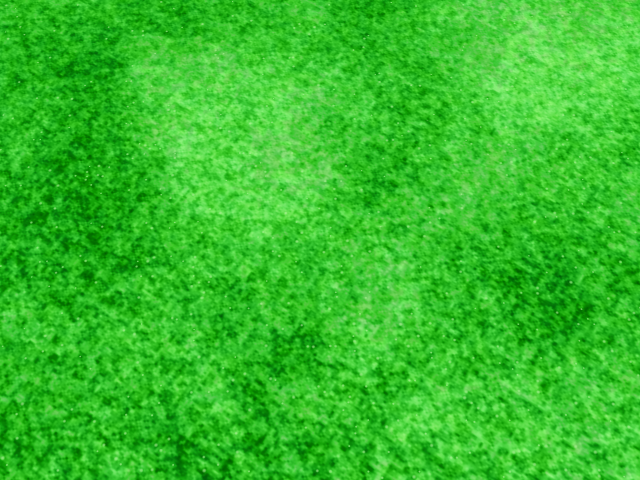
This texture is drawn by a Shadertoy shader. Its source:

```glsl
// A sunlit lawn seen at a slant: soft light and dark patches under fine blades.
// Broad blobs and fractal noise set the patches, sheared noise the grain;
// their sum is a tone that runs through a ramp of greens, topped by pale specks.

const vec3 DEEP_SHADE = vec3(0.00, 0.38, 0.00);
const vec3 SHADE      = vec3(0.02, 0.49, 0.01);
const vec3 DARK_GREEN = vec3(0.06, 0.62, 0.04);
const vec3 MID_GREEN  = vec3(0.15, 0.71, 0.11);
const vec3 LAWN_GREEN = vec3(0.23, 0.79, 0.18);
const vec3 SUNLIT     = vec3(0.36, 0.87, 0.30);
const vec3 GLARE      = vec3(0.54, 0.94, 0.46);
const vec3 SPECK      = vec3(0.66, 0.94, 0.58);

// Broad patches: centre x, centre y, radius, brightness
const int PATCH_COUNT = 10;
const vec4 PATCHES[PATCH_COUNT] = vec4[](
    vec4(0.55, 0.68, 0.22,  0.9), vec4(1.22, 0.86, 0.22,  1.0),
    vec4(1.10, 0.10, 0.20,  0.9), vec4(0.75, 0.42, 0.20,  0.4),
    vec4(0.60, 0.22, 0.13, -1.2), vec4(0.10, 0.36, 0.20, -0.9),
    vec4(0.08, 0.00, 0.25, -1.1), vec4(0.30, 0.61, 0.10, -0.6),
    vec4(0.08, 0.80, 0.18, -0.5), vec4(0.88, 0.83, 0.10, -0.5));

float hash(vec2 p) {
    vec3 q = fract(p.xyx * 0.1031);
    q += dot(q, q.yzx + 33.33);
    return fract((q.x + q.y) * q.z);
}

// Value noise centred on zero
float noise(vec2 p) {
    vec2 cell = floor(p), f = fract(p);
    f = f * f * (3.0 - 2.0 * f);
    float low  = mix(hash(cell), hash(cell + vec2(1, 0)), f.x);
    float high = mix(hash(cell + vec2(0, 1)), hash(cell + vec2(1, 1)), f.x);
    return mix(low, high, f.y) - 0.5;
}

float fbm(vec2 p) {
    float sum = 0.0, weight = 1.0;
    for (int i = 0; i < 4; i++) {
        sum += weight * noise(p);
        p = mat2(1.6, 1.2, -1.2, 1.6) * p + 17.3;
        weight *= 0.5;
    }
    return sum;
}

// Broad light and shade with ragged outlines
float patchTone(vec2 p) {
    vec2 warped = p + 0.16 * vec2(fbm(p * 6.0 + 40.0), fbm(p * 6.0 + 80.0));
    float tone = -0.1 + 1.6 * fbm(p * 5.0 + 11.0);
    for (int i = 0; i < PATCH_COUNT; i++) {
        vec2 d = (warped - PATCHES[i].xy) / PATCHES[i].z;
        tone += PATCHES[i].w * exp(-dot(d, d));
    }
    return tone;
}

// Blades leaning to the right, at three sizes
float bladeTone(vec2 ground, float density) {
    vec2 q = mat2(0.82, -0.45, 0.57, 0.70) * ground.yx * density + 200.0;
    return noise(q) + 0.6 * noise(q * 1.9 + 31.0) + 0.7 * noise(q * 0.45 + 67.0);
}

// Sparse soft dots, one chance per cell
float specks(vec2 p, float chance) {
    vec2 cell = floor(p);
    vec2 centre = 0.3 + 0.4 * vec2(hash(cell + 5.0), hash(cell + 9.0));
    float size = mix(0.14, 0.28, hash(cell + 13.0));
    float shown = step(hash(cell + 21.0), chance);
    return shown * (1.0 - smoothstep(0.2 * size, 1.6 * size, length(fract(p) - centre)));
}

vec3 blend(vec3 below, vec3 above, float start, float end, float tone) {
    return mix(below, above, clamp((tone - start) / (end - start), 0.0, 1.0));
}

vec3 grassColour(float tone) {
    vec3 c = blend(DEEP_SHADE, SHADE, -3.0, -1.96, tone);
    c = blend(c, DARK_GREEN, -1.96, -1.20, tone);
    c = blend(c, MID_GREEN, -1.20, -0.47, tone);
    c = blend(c, LAWN_GREEN, -0.47, 0.26, tone);
    c = blend(c, SUNLIT, 0.26, 1.13, tone);
    return blend(c, GLARE, 1.13, 2.6, tone);
}

void mainImage(out vec4 fragColor, in vec2 fragCoord) {
    vec2 p = fragCoord / iResolution.y;

    // Slanted ground: blades shrink and soften towards the top
    vec2 ground = vec2(p.x - 0.67, p.y) / (1.0 - 0.25 * p.y) + 1.0;
    float contrast = mix(2.7, 1.8, p.y);

    float tone = patchTone(p) + contrast * bladeTone(ground, 115.0);
    vec3 colour = grassColour(tone);

    // Faint colour drift: duller highlights and bluish mottling
    float drift = noise(p * 9.0 + 50.0) + noise(ground * 60.0);
    colour.g -= 0.07 * smoothstep(0.2, 1.0, tone) * smoothstep(-0.1, 0.3, drift);
    colour.b += 0.07 * noise(ground * 45.0 + 90.0);

    float glint = specks(ground * 75.0, mix(0.07, 0.03, p.y));
    colour = mix(colour, SPECK, 0.65 * glint);
    fragColor = vec4(clamp(colour, 0.0, 1.0), 1.0);
}
```
